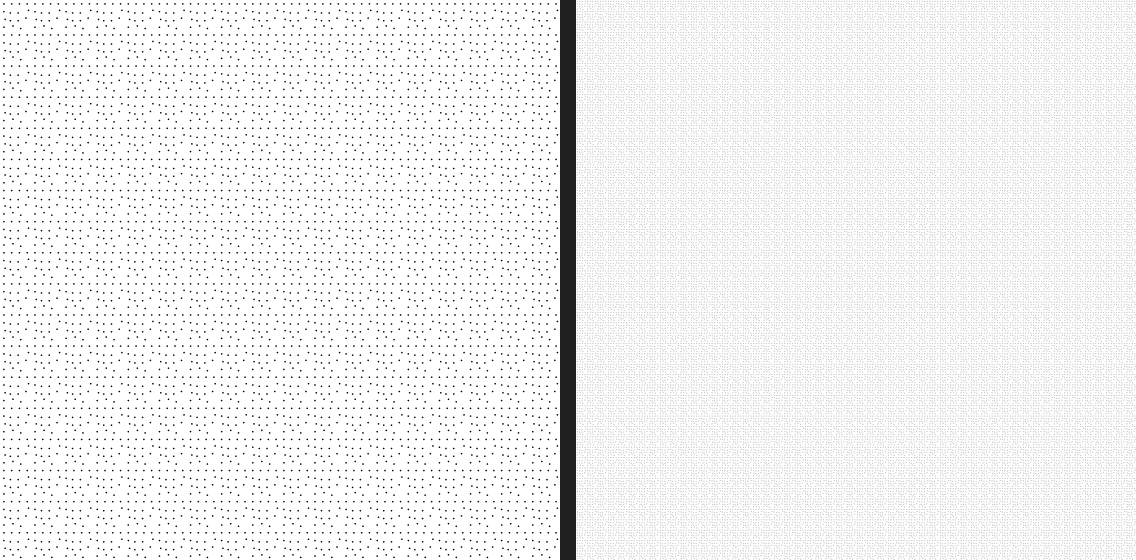
Left: one tile. Right: repeated 3 by 3.
A WebGL 2 fragment shader for this pattern:

```glsl
#version 300 es
precision highp float;

// Fine black dots on white paper, one per cell of a square grid.
// A four by four motif repeats: its top row and most of its first column stay
// on the grid, the other dots are nudged by clamped sine waves along each row.

uniform vec2 u_resolution;
out vec4 fragColor;

const float PERIODS = 18.0;        // whole motifs across the canvas
const float MOTIF = 4.0;           // cells along each side of a motif
const float DOT_RADIUS = 0.099;    // in cells
const float NUDGE = 0.165;         // largest shift of a dot, in cells
const float WAVE_GAIN = 5.0;       // steepens the waves towards -1, 0 or 1
const vec2 GAP_CELL = vec2(3.0);   // the motif cell left empty
const vec3 PAPER = vec3(1.0);
const vec3 INK = vec3(0.02);

// Wave settings for the four rows of the motif, from the top
const vec4 X_FREQUENCY = vec4(0.0, -1.3, -1.3, 1.3);
const vec4 X_PHASE = vec4(0.0, 0.0, 1.0, 0.0);
const vec4 Y_FREQUENCY = vec4(0.0, 1.3, 1.3, -2.0);

// Shift of the dot in a motif cell, x to the right and y down
vec2 dotShift(vec2 cell) {
  int row = int(cell.y);
  vec2 angle = cell.x * vec2(X_FREQUENCY[row], Y_FREQUENCY[row]);
  angle.x += X_PHASE[row];
  return NUDGE * clamp(WAVE_GAIN * sin(angle), -1.0, 1.0);
}

// Coverage of the dot around a grid position, softened over one pixel
float dotCoverage(vec2 grid, float pixel) {
  vec2 cell = mod(floor(grid), MOTIF);
  float edge = length(fract(grid) - 0.5 - dotShift(cell)) - DOT_RADIUS;
  float present = 1.0 - float(cell == GAP_CELL);
  return present * clamp(0.5 - edge / pixel, 0.0, 1.0);
}

void main() {
  vec2 uv = gl_FragCoord.xy / u_resolution;
  float cells = PERIODS * MOTIF;

  // Rows are counted downwards from the top edge
  vec2 grid = vec2(uv.x, 1.0 - uv.y) * cells;
  float pixel = cells / min(u_resolution.x, u_resolution.y);

  fragColor = vec4(mix(PAPER, INK, dotCoverage(grid, pixel)), 1.0);
}
```
